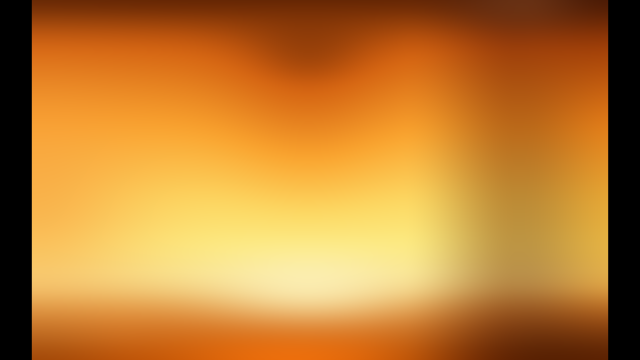
Write a WebGL 1 fragment shader that draws this background.

```glsl
precision highp float;
// Soft amber gradient backdrop with a pale low glow, a brown right-hand shade and black side bars.

uniform vec2 u_resolution;

// Vertical ramp, bottom to top
const vec3 RUST   = vec3(0.68, 0.28, 0.01);
const vec3 COPPER = vec3(0.86, 0.53, 0.21);
const vec3 STRAW  = vec3(0.97, 0.88, 0.56);
const vec3 LEMON  = vec3(0.99, 0.92, 0.50);
const vec3 GOLD   = vec3(0.99, 0.85, 0.39);
const vec3 AMBER  = vec3(0.98, 0.64, 0.18);
const vec3 BURNT  = vec3(0.82, 0.37, 0.06);
const vec3 UMBER  = vec3(0.36, 0.13, 0.01);

// Local glows
const vec3 PEACH  = vec3(0.97, 0.62, 0.24);
const vec3 CREAM  = vec3(0.99, 0.95, 0.74);
const vec3 EMBER  = vec3(0.95, 0.44, 0.04);
const vec3 HAZE   = vec3(0.47, 0.25, 0.12);

// Multipliers for the right side
const vec3 SHADE_TINT = vec3(0.75, 0.64, 0.53);
const vec3 EDGE_TINT  = vec3(0.91, 0.77, 0.53);

const float BAR_WIDTH   = 0.0497;
const float RAMP_BLUR   = 0.035;
const float DIP_CENTRE  = 0.48;
const float DIP_WIDTH   = 0.14;
const float DIP_DEPTH   = 0.11;
const float CORNER_DARK = 0.42;

// Linear 0..1 progress from a to b
float progress(float a, float b, float x) {
  return clamp((x - a) / (b - a), 0.0, 1.0);
}

vec3 ramp(float y) {
  vec3 c = mix(RUST, COPPER, progress(0.00, 0.12, y));
  c = mix(c, STRAW, progress(0.12, 0.22, y));
  c = mix(c, LEMON, progress(0.22, 0.32, y));
  c = mix(c, GOLD,  progress(0.32, 0.45, y));
  c = mix(c, AMBER, progress(0.45, 0.65, y));
  c = mix(c, BURNT, progress(0.65, 0.88, y));
  return mix(c, UMBER, progress(0.88, 1.00, y));
}

// Averages nearby ramp values to round off the stops
vec3 softRamp(float y) {
  vec3 sum = vec3(0.0);
  for (int i = -3; i <= 3; i++) {
    sum += ramp(y + RAMP_BLUR * float(i) / 3.0);
  }
  return sum / 7.0;
}

// Elliptical gaussian falloff
float glow(vec2 p, vec2 centre, vec2 radius) {
  vec2 d = (p - centre) / radius;
  return exp(-dot(d, d));
}

void main() {
  vec2 uv = gl_FragCoord.xy / u_resolution;
  vec2 p = vec2((uv.x - BAR_WIDTH) / (1.0 - 2.0 * BAR_WIDTH), uv.y);

  // Darker tones sag downward near the upper centre
  float dx = (p.x - DIP_CENTRE) / DIP_WIDTH;
  float sag = DIP_DEPTH * exp(-dx * dx);
  sag *= smoothstep(0.15, 0.75, p.y) * (1.0 - smoothstep(0.78, 1.0, p.y));
  vec3 color = softRamp(p.y + sag);

  // Left warmth, pale centre and bottom ember
  color = mix(color, PEACH, 0.65 * glow(p, vec2(0.0, 0.46), vec2(0.19, 0.30)));
  color = mix(color, EMBER, 0.90 * glow(p, vec2(0.45, 0.0), vec2(0.22, 0.09)));
  color = mix(color, CREAM, 0.75 * glow(p, vec2(0.48, 0.21), vec2(0.17, 0.10)));

  // Brown vertical shade that lifts toward the right edge
  vec3 tint = mix(vec3(1.0), SHADE_TINT, smoothstep(0.64, 0.84, p.x));
  tint = mix(tint, EDGE_TINT, smoothstep(0.85, 1.02, p.x));
  color *= tint;
  color = mix(color, HAZE, 0.60 * glow(p, vec2(0.85, 1.0), vec2(0.12, 0.09)));

  // Dark corners
  float low = 1.0 - smoothstep(0.0, 0.22, p.y);
  float high = smoothstep(0.62, 1.0, p.y);
  color *= 1.0 - CORNER_DARK * smoothstep(0.55, 1.0, p.x) * low;
  color *= 1.0 - 0.20 * smoothstep(0.86, 1.0, p.x) * high;
  color *= 1.0 - 0.10 * (1.0 - smoothstep(0.0, 0.18, p.x)) * low;

  // Black side bars with a one-pixel soft edge
  float edge = min(uv.x, 1.0 - uv.x) - BAR_WIDTH;
  color *= clamp(edge * u_resolution.x + 0.5, 0.0, 1.0);

  gl_FragColor = vec4(color, 1.0);
}
```
